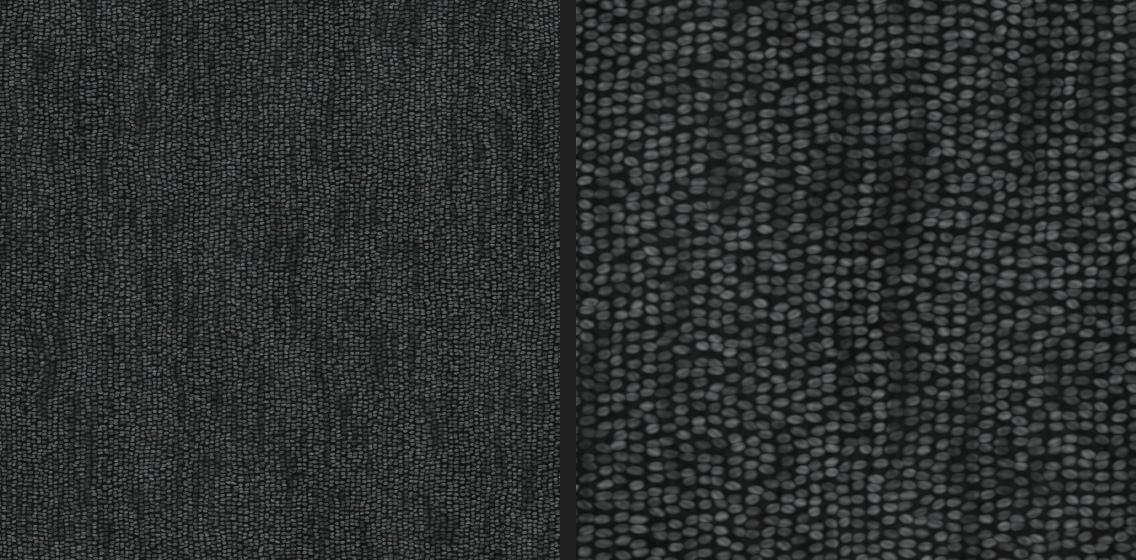
Left, the full canvas; right, a detail of the centre.
A Shadertoy shader for this texture:

```glsl
// Charcoal knitted fabric: wavering upright columns of small yarn loops.
// Each loop is a tilted, jittered ellipse with twisted strands; stretched
// noise adds dark slits between columns, and fine noise adds fibre grain.

float hash(vec2 p) {
    return fract(sin(dot(p, vec2(127.1, 311.7))) * 43758.5453);
}

float noise(vec2 p) {
    vec2 cell = floor(p);
    vec2 f = fract(p);
    f = f * f * (3.0 - 2.0 * f);
    return mix(mix(hash(cell), hash(cell + vec2(1, 0)), f.x),
               mix(hash(cell + vec2(0, 1)), hash(cell + vec2(1, 1)), f.x), f.y);
}

// Brightness of the topmost loop at p, where one unit is one stitch
float knitLoops(vec2 p) {
    float light = 0.0;
    for (int i = -1; i <= 1; i++) {
        float column = floor(p.x) + float(i);
        float y = p.y + 7.0 * hash(vec2(column, 3.0));
        for (int j = -1; j <= 1; j++) {
            vec2 id = vec2(column, floor(y) + float(j));
            vec2 jitter = vec2(hash(id + 11.3), hash(id + 27.9)) - 0.5;
            vec2 d = vec2(p.x, y) - id - 0.5 - jitter * vec2(0.3, 0.45);

            // Tilt the loop, then measure it as an ellipse
            float angle = 0.25 + 1.7 * (hash(id + 41.7) - 0.5);
            float c = cos(angle), s = sin(angle);
            d = mat2(c, -s, s, c) * d;
            vec2 e = d / vec2(0.6, 0.48);
            float body = smoothstep(0.0, 0.9, 1.0 - dot(e, e));

            float strands = 1.0 + 0.14 * sin(11.0 * d.y + 5.0 * d.x + 6.28 * hash(id));
            float shade = mix(0.55, 1.05, hash(id + 63.1));
            light = max(light, body * strands * shade);
        }
    }
    return light;
}

void mainImage(out vec4 fragColor, in vec2 fragCoord) {
    vec2 uv = fragCoord / iResolution.y;

    // Stitch grid, bent slightly so the columns waver
    vec2 p = uv * vec2(104.0, 140.0);
    p.x += 0.8 * (noise(p * vec2(0.15, 0.1)) - 0.5) + 0.35 * (noise(p * 0.5 + 50.0) - 0.5);
    float light = knitLoops(p);

    // Dark upright slits and broad soft changes of tone
    float slit = smoothstep(0.58, 0.88, noise(vec2(p.x + 0.5, uv.y * 18.0)));
    light *= 1.0 - 0.45 * slit;
    float tone = noise(uv * vec2(26.0, 6.0) + 9.0) - 0.5;

    // Fibre grain, strongest on the lit yarn
    float grain = noise(uv * vec2(330.0, 300.0)) - 0.5;
    float value = 0.09 + 0.265 * light + 0.03 * tone + grain * (0.045 + 0.08 * light);

    fragColor = vec4(value * vec3(0.98, 1.0, 1.01), 1.0);
}
```
